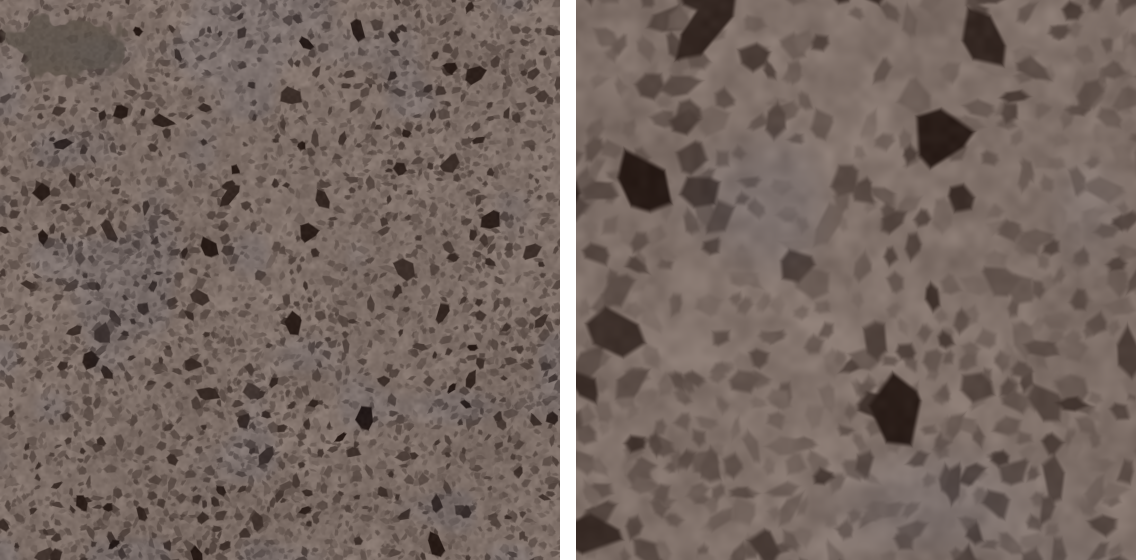
Left, the full canvas; right, a detail of the centre.
A WebGL 1 fragment shader for this texture:

```glsl
precision highp float;
uniform vec2 u_resolution;

const vec3 DARK_STONE = vec3(0.20, 0.15, 0.13);
const vec3 PALE_CEMENT = vec3(0.53, 0.47, 0.44);
const float TAU = 6.2831853;

float hash(vec2 p, float seed) {
  vec3 q = fract(vec3(p.xyx + seed * 7.31) * vec3(0.1031, 0.1030, 0.0973));
  q += dot(q, q.yzx + 33.33);
  return fract((q.x + q.y) * q.z);
}

float noise(vec2 p, float seed) {
  vec2 i = floor(p);
  vec2 f = fract(p);
  f = f * f * (3.0 - 2.0 * f);
  float low = mix(hash(i, seed), hash(i + vec2(1.0, 0.0), seed), f.x);
  float high = mix(hash(i + vec2(0.0, 1.0), seed), hash(i + 1.0, seed), f.x);
  return mix(low, high, f.y);
}

vec2 rotate(vec2 p, float angle) {
  float c = cos(angle);
  float s = sin(angle);
  return vec2(c * p.x + s * p.y, c * p.y - s * p.x);
}

// Signed distance to a stretched, irregular six-sided chip
float chipDistance(vec2 p, float radius, float stretch, vec2 id, float seed) {
  p *= vec2(1.0 / stretch, stretch);
  float d = -radius;
  for (int k = 0; k < 6; k++) {
    float side = float(k);
    float angle = (side + 0.7 * hash(id, seed + side + 10.0)) * TAU / 6.0;
    float reach = radius * (0.65 + 0.45 * hash(id, seed + side + 20.0));
    d = max(d, dot(p, vec2(cos(angle), sin(angle))) - reach);
  }
  return d;
}

// Scatters one size of chip over the tone below; sizes are in cell units
float addChips(float tone, vec2 uv, float cells, float density,
               vec2 radii, vec2 tones, float seed) {
  vec2 p = uv * cells;
  vec2 base = floor(p);
  float softness = 0.0019 * cells;
  for (int y = -1; y <= 1; y++) {
    for (int x = -1; x <= 1; x++) {
      vec2 id = base + vec2(float(x), float(y));
      float crowding = 0.55 + 0.9 * noise(id / cells * 7.0, 3.0);
      if (hash(id, seed) < density * crowding) {
        vec2 jitter = vec2(hash(id, seed + 1.0), hash(id, seed + 2.0));
        float angle = 0.9 + 2.8 * (hash(id, seed + 3.0) - 0.5);
        float size = hash(id, seed + 4.0);
        float radius = mix(radii.x, radii.y, size * size);
        float stretch = mix(1.0, 1.42, hash(id, seed + 5.0));
        vec2 local = rotate(p - id - jitter, angle);
        float d = chipDistance(local, radius, stretch, id, seed);
        float chipTone = mix(tones.x, tones.y, hash(id, seed + 6.0));
        tone = mix(tone, chipTone, smoothstep(softness, -softness, d));
      }
    }
  }
  return tone;
}

// Smooth grey stain with a ragged outline
float stainMask(vec2 uv, vec2 center, vec2 extent) {
  float ragged = 0.7 * (noise(uv * 28.0, 41.0) - 0.5)
               + 0.4 * (noise(uv * 70.0, 42.0) - 0.5);
  return smoothstep(1.08, 0.92, length((uv - center) / extent) + ragged);
}

void main() {
  vec2 uv = gl_FragCoord.xy / u_resolution;

  // Mottled cement, tone being the red level
  float tone = 0.505
    + 0.035 * (noise(uv * 9.0, 1.0) - 0.5)
    + 0.060 * (noise(uv * 55.0, 2.0) - 0.5)
    + 0.060 * (noise(uv * 120.0, 4.0) - 0.5);

  // Chips from fine and faint to large and dark
  tone = addChips(tone, uv, 78.0, 0.55, vec2(0.30, 0.56), vec2(0.38, 0.49), 50.0);
  tone = addChips(tone, uv, 52.0, 0.42, vec2(0.24, 0.52), vec2(0.31, 0.46), 90.0);
  tone = addChips(tone, uv, 40.0, 0.27, vec2(0.20, 0.44), vec2(0.23, 0.37), 130.0);
  tone = addChips(tone, uv, 24.0, 0.15, vec2(0.20, 0.42), vec2(0.14, 0.27), 170.0);

  float stain = stainMask(uv, vec2(0.12, 0.91), vec2(0.095, 0.058));
  tone = mix(tone, 0.375, 0.85 * stain);

  // Fine surface grain and slow light falloff
  tone += 0.030 * (noise(uv * 190.0, 5.0) - 0.5);
  tone += 0.012 * (uv.y - 0.5);

  float level = (tone - DARK_STONE.r) / (PALE_CEMENT.r - DARK_STONE.r);
  vec3 color = mix(DARK_STONE, PALE_CEMENT, level);

  // Cool and warm patches
  float cool = smoothstep(0.55, 0.85, noise(uv * 11.0, 6.0));
  color += cool * vec3(-0.015, -0.002, 0.014);
  color += stain * vec3(-0.008, 0.004, -0.006);

  gl_FragColor = vec4(clamp(color, 0.0, 1.0), 1.0);
}
```
